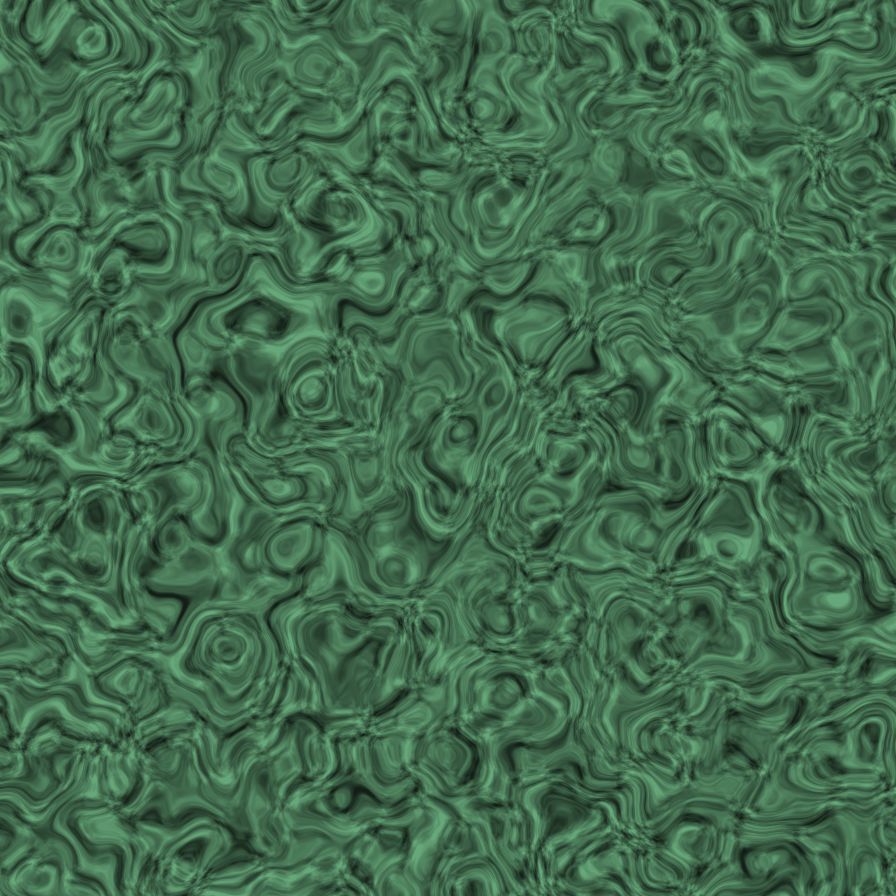
Write a Shadertoy shader that draws this texture.

```glsl
// Swirling green malachite: gradient noise folded by a strong domain warp.

const float SCALE = 5.0;          // noise cells across the canvas
const float WARP = 9.5;           // displacement of the folds, in cells
const int WARP_OCTAVES = 3;
const int BAND_OCTAVES = 4;
const float MEAN_TONE = 0.417;
const float CONTRAST = 0.40;
const float DARKEST = 0.12;
const float LIGHTEST = 0.66;
const vec3 GREEN_TINT = vec3(0.61, 1.0, 0.725);
const vec2 WARP_OFFSET_X = vec2(11.3, 4.7);
const vec2 WARP_OFFSET_Y = vec2(37.9, 52.1);
const int SAMPLES = 2;            // supersampling per axis
const float FOOTPRINT = 0.6;      // width of the sample grid; lower is crisper

// Unit gradient for a lattice point, from an integer hash
vec2 latticeGradient(ivec2 cell) {
    uvec2 c = uvec2(cell);
    uint h = c.x * 73857u ^ c.y * 19349u;
    h = (h ^ (h >> 15)) * 74761u + 9277u;
    h = (h ^ (h >> 13)) * 66889u;
    h ^= h >> 16;
    float angle = 6.28319 * float(h & 65535u) / 65536.0;
    return vec2(cos(angle), sin(angle));
}

float gradientNoise(vec2 p) {
    vec2 base = floor(p);
    vec2 f = p - base;
    ivec2 cell = ivec2(base);
    vec2 blend = f * f * f * (f * (f * 6.0 - 15.0) + 10.0);
    float a = dot(latticeGradient(cell), f);
    float b = dot(latticeGradient(cell + ivec2(1, 0)), f - vec2(1, 0));
    float c = dot(latticeGradient(cell + ivec2(0, 1)), f - vec2(0, 1));
    float d = dot(latticeGradient(cell + ivec2(1, 1)), f - vec2(1, 1));
    return mix(mix(a, b, blend.x), mix(c, d, blend.x), blend.y);
}

// Octaves are turned against each other to hide the lattice
float fbm(vec2 p, int octaves) {
    const mat2 TURN_AND_DOUBLE = mat2(1.6, 1.2, -1.2, 1.6);
    float sum = 0.0;
    float amplitude = 1.0;
    for (int i = 0; i < octaves; i++) {
        sum += amplitude * gradientNoise(p);
        p = TURN_AND_DOUBLE * p + vec2(17.3, 9.1);
        amplitude *= 0.5;
    }
    return sum;
}

// Tone of the stone at a canvas position
float malachiteTone(vec2 uv) {
    vec2 p = uv * SCALE;
    vec2 fold = vec2(fbm(p + WARP_OFFSET_X, WARP_OCTAVES),
                     fbm(p + WARP_OFFSET_Y, WARP_OCTAVES));
    float bands = fbm(p + WARP * fold, BAND_OCTAVES);
    return clamp(MEAN_TONE + CONTRAST * bands, DARKEST, LIGHTEST);
}

void mainImage(out vec4 fragColor, in vec2 fragCoord) {
    // Average a small grid of samples to smooth the thin bands
    float tone = 0.0;
    for (int y = 0; y < SAMPLES; y++) {
        for (int x = 0; x < SAMPLES; x++) {
            vec2 offset = (vec2(x, y) + 0.5) / float(SAMPLES) - 0.5;
            tone += malachiteTone((fragCoord + FOOTPRINT * offset) / iResolution.y);
        }
    }
    tone /= float(SAMPLES * SAMPLES);
    fragColor = vec4(GREEN_TINT * tone, 1.0);
}
```
